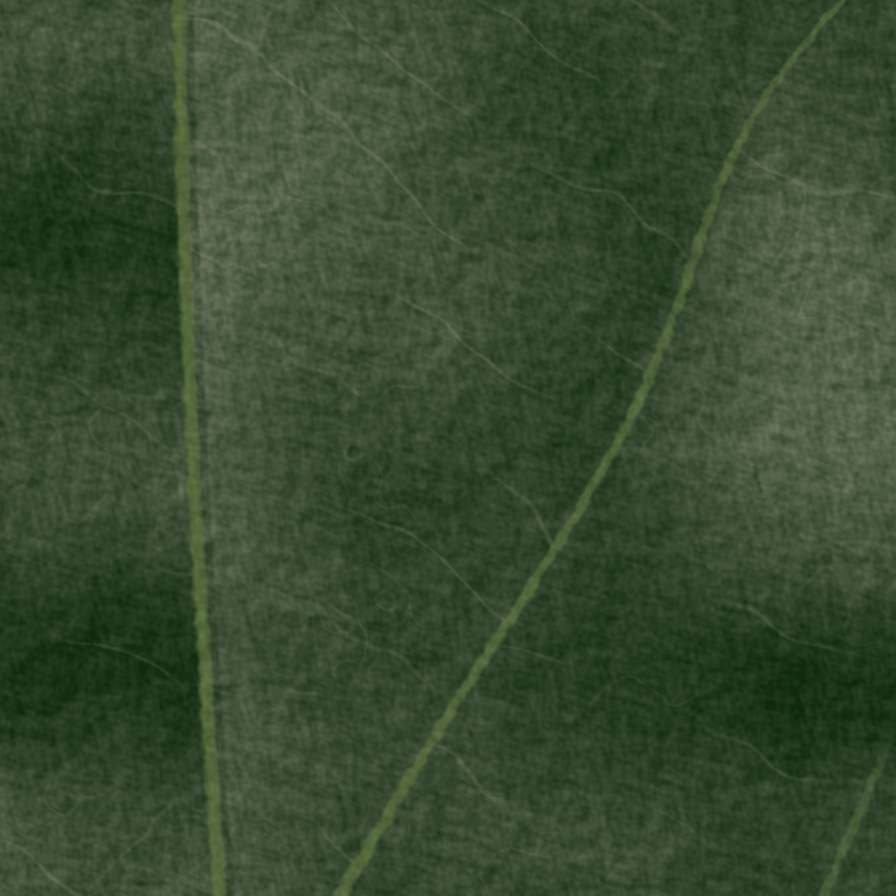
This texture is drawn by a WebGL 1 fragment shader. Its source:

```glsl
precision highp float;
// Close-up of a dark green leaf: embossed skin, soft sheen, pale veins and veinlets.
uniform vec2 u_resolution;

#define SHADE_GREEN vec3(0.11, 0.205, 0.10)
#define SHEEN_GREEN vec3(0.35, 0.40, 0.31)
#define VEIN_GREEN vec3(0.345, 0.43, 0.235)
#define GRAIN_SCALE 46.0
#define RELIEF 0.72
#define LIGHT_STEP vec2(-0.0042, 0.0045)
#define VEINLET_COUNT 7.5
#define VEINLET_WIDTH 0.0048
#define VEINLET_GLOW 0.32
#define VEIN_WIDTH 0.0085

const float TAU = 6.28318;

vec2 gradient(vec2 cell) {
  vec3 q = fract(cell.xyx * vec3(0.1031, 0.1030, 0.0973));
  q += dot(q, q.yzx + 33.33);
  float angle = TAU * fract((q.x + q.y) * q.z);
  return vec2(cos(angle), sin(angle));
}

float noise(vec2 p) {
  vec2 i = floor(p), f = fract(p);
  vec2 w = f * f * f * (f * (f * 6.0 - 15.0) + 10.0);
  vec2 e = vec2(0.0, 1.0);
  float low = mix(dot(gradient(i), f), dot(gradient(i + e.yx), f - e.yx), w.x);
  float high = mix(dot(gradient(i + e), f - e), dot(gradient(i + e.yy), f - e.yy), w.x);
  return mix(low, high, w.y);
}

// Horizontal position of each large vein at height y
float midribX(float y) { return 0.2 + 0.045 * pow(1.0 - y, 1.6); }
float branchX(float y) { return 0.38 + 0.56 * y + 0.026 * sin(TAU * pow(y, 1.9)); }
float cornerX(float y) { return 0.92 + 0.42 * y; }

// Soft elliptical patch
float patchAt(vec2 p, vec2 center, vec2 radius) {
  vec2 d = (p - center) / radius;
  return exp(-dot(d, d));
}

// Height of the bumpy skin, grains stretched down to the right
float skin(vec2 p) {
  vec2 q = p + 0.006 * vec2(noise(p * 21.0), noise(p * 21.0 + 40.0));
  vec2 grain = vec2(q.x + 0.35 * q.y, q.y + 0.4 * q.x) * GRAIN_SCALE;
  return noise(grain) + 0.5 * noise(grain.yx * 2.1 + 9.0) + 0.22 * noise(p * 170.0);
}

// Broken, wandering lines that slope differently between the large veins
float veinlets(vec2 p, float pastMidrib, float pastBranch) {
  float slope = mix(mix(0.5, 0.75, step(0.0, pastMidrib)), 0.35, step(0.0, pastBranch));
  float wander = 0.06 * noise(p * 5.0) + 0.018 * noise(p * 17.0 + 3.0);
  float s = (p.y + slope * p.x + wander) * VEINLET_COUNT;
  float dist = abs(fract(s) - 0.5) / VEINLET_COUNT;
  float shown = smoothstep(-0.15, 0.3, noise(p * 4.0 + 7.3 * floor(s)));
  float line = shown * (1.0 - smoothstep(0.0, VEINLET_WIDTH, dist));
  float net = abs(noise(p * 9.0 + 0.35 * noise(p * 26.0)));
  float netShown = smoothstep(-0.1, 0.35, noise(p * 6.0 + 31.0));
  return line + 0.55 * netShown * (1.0 - smoothstep(0.0, 0.045, net));
}

// Broad light and dark of the three leaf areas
float sheen(vec2 p, float pastMidrib, float pastBranch) {
  float left = 0.3 + 0.28 * cos(TAU * (p.y - 0.5) / 0.47 + 1.5 * p.x);
  float middle = 0.33 + 0.5 * exp(-max(pastMidrib, 0.0) / 0.1)
    + 0.33 * patchAt(p, vec2(0.38, 0.8), vec2(0.2, 0.24))
    - 0.14 * patchAt(p, vec2(0.47, 0.42), vec2(0.12, 0.15))
    - 0.12 * patchAt(p, vec2(0.68, 0.8), vec2(0.1, 0.2));
  float right = 0.32 + 0.6 * patchAt(p, vec2(0.98, 0.52), vec2(0.22, 0.17))
    + 0.35 * patchAt(p, vec2(0.86, 0.74), vec2(0.16, 0.12))
    - 0.36 * patchAt(p, vec2(0.95, 0.22), vec2(0.3, 0.1))
    + 0.12 * patchAt(p, vec2(0.55, 0.08), vec2(0.2, 0.1));
  float blend = mix(0.05, 0.015, p.y);
  float tone = mix(left, middle, smoothstep(-0.008, 0.008, pastMidrib));
  tone = mix(tone, right, smoothstep(-blend, blend, pastBranch));
  return tone + 0.22 * noise(p * 5.0 + 12.0) + 0.14 * noise(p * 13.0);
}

// Soft-edged vein coverage
float vein(float dist, float width) {
  return 1.0 - smoothstep(0.35 * width, 1.25 * width, abs(dist));
}

void main() {
  vec2 p = gl_FragCoord.xy / u_resolution;
  float pastMidrib = p.x - midribX(p.y);
  float pastBranch = 0.87 * (p.x - branchX(p.y));
  float pastCorner = 0.92 * (p.x - cornerX(p.y));

  // Sheen, embossed grain and veinlets share one tone scale
  float relief = skin(p) - skin(p + LIGHT_STEP);
  float tone = sheen(p, pastMidrib, pastBranch);
  tone += relief * RELIEF * mix(0.7, 1.1, clamp(tone, 0.0, 1.0));
  tone += VEINLET_GLOW * veinlets(p, pastMidrib, pastBranch);
  tone -= 0.3 * vein(pastMidrib - 0.012, 0.006);
  vec3 color = mix(SHADE_GREEN, SHEEN_GREEN, clamp(tone, -0.22, 1.25));

  // Large veins with slightly ragged edges
  float ragged = 0.004 * noise(p * 55.0) + 0.002 * noise(p * 120.0);
  float midrib = vein(pastMidrib + ragged, VEIN_WIDTH);
  float branch = vein(pastBranch + ragged, VEIN_WIDTH * mix(0.95, 0.6, p.y));
  float corner = vein(pastCorner + ragged, 0.006) * (1.0 - smoothstep(0.12, 0.2, p.y));
  float cover = max(0.88 * midrib, max(mix(0.85, 0.65, p.y) * branch, 0.5 * corner));
  vec3 veinColor = VEIN_GREEN * (1.0 + 0.25 * relief - 12.0 * clamp(pastMidrib, 0.0, 0.01) * midrib);
  gl_FragColor = vec4(mix(color, veinColor, cover), 1.0);
}
```
